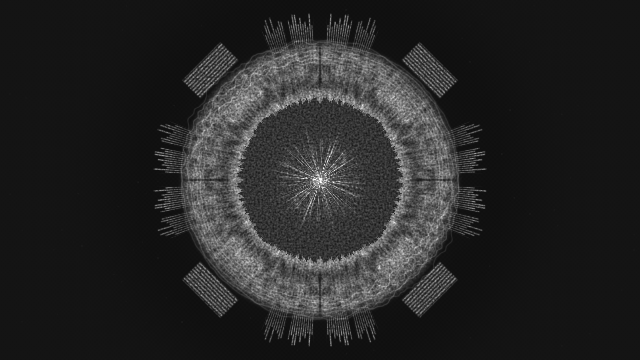
Reproduce this background procedurally as a Shadertoy shader.

```glsl
// A monochrome radial mandala: a starburst in a dark disc, a grainy ring, and an outer crown of towers.

const float PI = 3.14159;
const float DISC_RADIUS = 0.213;
const float RING_RADIUS = 0.385;
const float SOFT = 0.003;
const float BACKDROP = 0.078;

float hash(float n) {
    return fract(sin(n * 12.9898 + 4.1) * 4375.85);
}

vec2 gradient(vec2 cell) {
    float angle = 2.0 * PI * fract(sin(dot(cell, vec2(127.1, 311.7))) * 4375.85);
    return vec2(cos(angle), sin(angle));
}

// Gradient noise, roughly -0.7 to 0.7.
float noise(vec2 p) {
    vec2 i = floor(p), f = fract(p), u = f * f * (3.0 - 2.0 * f);
    vec2 e = vec2(1.0, 0.0);
    float low = mix(dot(gradient(i), f), dot(gradient(i + e), f - e), u.x);
    float high = mix(dot(gradient(i + e.yx), f - e.yx), dot(gradient(i + 1.0), f - 1.0), u.x);
    return mix(low, high, u.y);
}

float fbm(vec2 p) {
    float sum = 0.0, amplitude = 1.0;
    for (int i = 0; i < 3; i++) {
        sum += amplitude * noise(p);
        p = p * 2.1 + 7.3;
        amplitude *= 0.6;
    }
    return sum;
}

float band(float x, float low, float high, float soft) {
    return smoothstep(low - soft, low + soft, x) * (1.0 - smoothstep(high - soft, high + soft, x));
}

float line(float d, float width) {
    return exp(-d * d / (width * width));
}

// Rays, haze and two curls; twin is the doubled-angle direction, giving half-turn symmetry.
float starburst(vec2 p, float r, vec2 twin) {
    float reach = 0.125 + 0.08 * noise(twin * 5.0 + 3.0);
    float rays = smoothstep(-0.15, 0.6, noise(twin * 9.0) + 0.5 * noise(twin * 23.0 + r * 5.0));
    float fade = 1.0 - smoothstep(reach * 0.25, reach * 1.15, r);
    float petals = line(r - reach * 0.8, 0.009) * smoothstep(-0.2, 0.4, noise(twin * 14.0 + 5.0));
    vec2 curlCentre = vec2(0.046, 0.056);
    float curlDistance = min(length(p - curlCentre), length(p + curlCentre));
    float curl = line(curlDistance - 0.023 - 0.006 * noise(p * 60.0), 0.003);
    return 0.20 + 0.48 * rays * fade + 0.10 * petals + 0.13 * curl
        + 0.08 * exp(-r / 0.06) + 0.7 * exp(-r / 0.013);
}

// Grainy ring with ragged inner cliffs; fold is the angle from the nearest axis.
float ringTexture(float fold, float r, vec2 diagonal) {
    float streaks = noise(vec2(fold * 55.0, r * 18.0));
    float clumps = fbm(vec2(fold * 14.0, r * 38.0));
    float value = 0.37 + 0.13 * streaks + 0.20 * clumps;
    value += 0.16 * line(r - 0.232, 0.013) - 0.09 * line(r - 0.263, 0.012);
    float slab = band(diagonal.x, 0.283, 0.32, 0.006) * band(abs(diagonal.y), -1.0, 0.06, 0.006);
    value += 0.13 * slab;
    float spoke = line(r * sin(fold), 0.003) * band(r, 0.25, 0.37, 0.01);
    return value * (1.0 - 0.6 * spoke);
}

// Nested contours, rough on one diagonal and smooth on the other.
float contours(float r, vec2 twin) {
    float roughness = mix(0.006, 0.024, smoothstep(-0.3, 0.8, -twin.y));
    float sum = 0.0;
    for (int i = 0; i < 8; i++) {
        float k = float(i);
        float radius = 0.325 + 0.009 * k + roughness * fbm(twin * 2.6 + k * 0.7);
        sum += line(r - radius, 0.0022) * (0.5 + 0.5 * hash(k));
    }
    return sum;
}

// A group of ragged columns standing on the ring.
float towers(float fold, float r, float start, float end) {
    float column = fold * 68.0;
    float top = 0.472 - 0.045 * hash(floor(column) + start * 90.0);
    float slit = 0.55 + 0.45 * cos(2.0 * PI * (column - 0.5));
    float fade = mix(0.5, 1.0, smoothstep(0.38, 0.45, r));
    return band(fold, start, end, 0.006) * band(r, 0.37, top, SOFT) * slit * fade;
}

// A hatched panel across the diagonal.
float panel(vec2 q) {
    float hatch = 0.62 + 0.38 * cos(2.0 * PI * q.x / 0.0085);
    return band(q.x, 0.395, 0.466, SOFT) * band(abs(q.y), -1.0, 0.075, SOFT) * hatch;
}

void mainImage(out vec4 fragColor, in vec2 fragCoord) {
    vec2 p = (fragCoord - 0.5 * iResolution.xy) / iResolution.y;
    float r = length(p);
    float angle = atan(p.y, p.x);
    float fold = abs(mod(angle + PI / 4.0, PI / 2.0) - PI / 4.0);
    vec2 twin = vec2(cos(2.0 * angle), sin(2.0 * angle));
    vec2 diagonal = r * vec2(cos(fold - PI / 4.0), sin(fold - PI / 4.0));
    float grain = noise(p * 173.0 + 31.0) + 0.6 * noise(p.yx * 251.0);

    // Backdrop: faint weave, sparse dust and a dim halo.
    float weave = sin(p.x * 520.0) * sin(p.y * 520.0);
    float shade = BACKDROP - 0.015 * line(r - 0.48, 0.14) + 0.010 * weave * exp(-r * 1.5);
    shade += 0.10 * smoothstep(0.52, 0.68, noise(p * 90.0)) * exp(-r * 2.0);

    // Outer crown.
    float crown = towers(fold, r, 0.045, 0.20) + 0.75 * towers(fold, r, 0.235, 0.37);
    crown = 0.46 * crown + 0.42 * panel(diagonal);
    shade += crown * (0.85 + 0.8 * grain);

    // Ring and its contours.
    float cliff = DISC_RADIUS + 0.018 * hash(floor(fold * 26.0)) + 0.012 * noise(vec2(fold * 70.0, 2.0));
    float ringMask = smoothstep(cliff - SOFT, cliff + SOFT, r)
        * (1.0 - smoothstep(RING_RADIUS - 0.035, RING_RADIUS + 0.012, r));
    float ring = ringTexture(fold, r, diagonal) * (1.0 + 0.55 * grain);
    shade = mix(shade, ring, ringMask) + 0.15 * contours(r, twin);

    // Central disc.
    float disc = starburst(p, r, twin) * (1.0 + 0.75 * grain);
    shade = mix(shade, disc, 1.0 - smoothstep(cliff - SOFT, cliff + SOFT, r));

    fragColor = vec4(vec3(clamp(shade, 0.0, 1.0)), 1.0);
}
```
